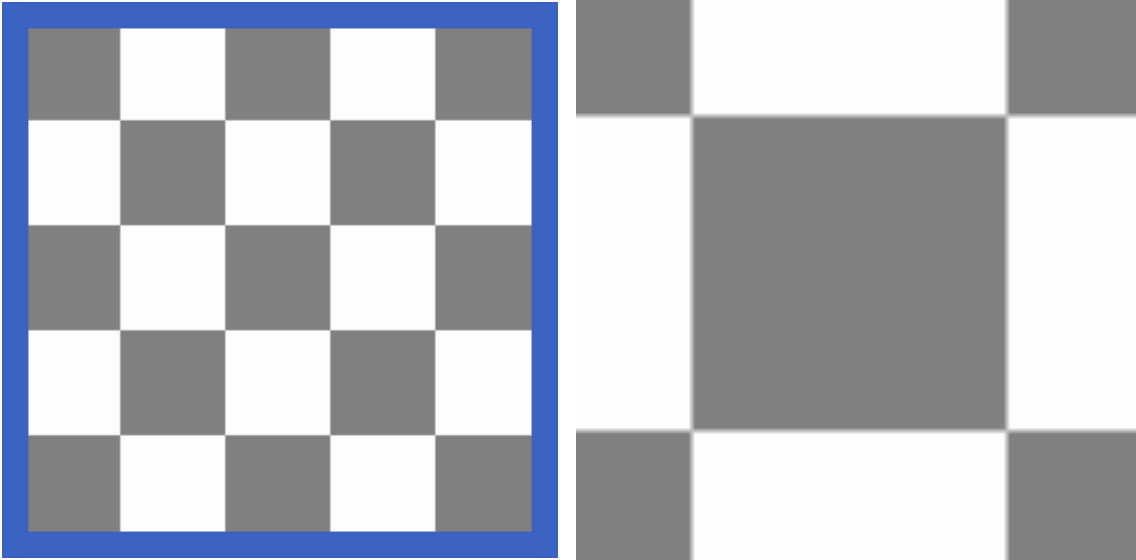
Left, the full canvas; right, a detail of the centre.
Give the GLSL for this pattern, as a WebGL 2 fragment shader.

```glsl
#version 300 es
precision highp float;
// A five by five grey and white checkerboard inside a flat blue frame.
// The checks are the product of two softened square waves; nested squares
// mask the frame, its thin darker rim and the white margin.

#define PITCH 0.1875         // side of one check
#define GRID_START 0.0273    // where the first check begins, from the top left
#define CHECK_SOFTNESS 0.002 // half width of the blend between checks
#define BOARD_HALF 0.4492    // half side of the visible board
#define FRAME_HALF 0.4963    // half side of the frame
#define RIM_WIDTH 0.0022     // darker line around the frame

uniform vec2 u_resolution;
out vec4 fragColor;

const vec3 GREY = vec3(0.50);
const vec3 WHITE = vec3(0.992);
const vec3 BLUE = vec3(0.24, 0.39, 0.76);
const vec3 RIM_BLUE = vec3(0.18, 0.33, 0.75);

// Coverage of a centred square, antialiased over one pixel.
float squareMask(vec2 centred, float halfSide, float pixel) {
    vec2 a = abs(centred);
    float dist = max(a.x, a.y) - halfSide;
    return clamp(0.5 - dist / pixel, 0.0, 1.0);
}

// Softened square wave per axis: +1 in even cells, -1 in odd cells.
vec2 cellWave(vec2 p, float softness) {
    vec2 cell = (p - GRID_START) / PITCH;
    vec2 edgeDistance = (abs(mod(cell - 0.5, 2.0) - 1.0) - 0.5) * PITCH;
    return clamp(edgeDistance / softness, -1.0, 1.0);
}

void main() {
    vec2 uv = gl_FragCoord.xy / u_resolution;
    vec2 centred = uv - 0.5;
    float pixel = 1.0 / min(u_resolution.x, u_resolution.y);

    // Checks, counted from the top left
    vec2 wave = cellWave(vec2(uv.x, 1.0 - uv.y), max(CHECK_SOFTNESS, 0.5 * pixel));
    vec3 checks = mix(WHITE, GREY, 0.5 + 0.5 * wave.x * wave.y);

    // Margin, rim, frame and board, from the outside in
    vec3 color = mix(WHITE, RIM_BLUE, squareMask(centred, FRAME_HALF, pixel));
    color = mix(color, BLUE, squareMask(centred, FRAME_HALF - RIM_WIDTH, pixel));
    color = mix(color, checks, squareMask(centred, BOARD_HALF, pixel));

    fragColor = vec4(color, 1.0);
}
```
